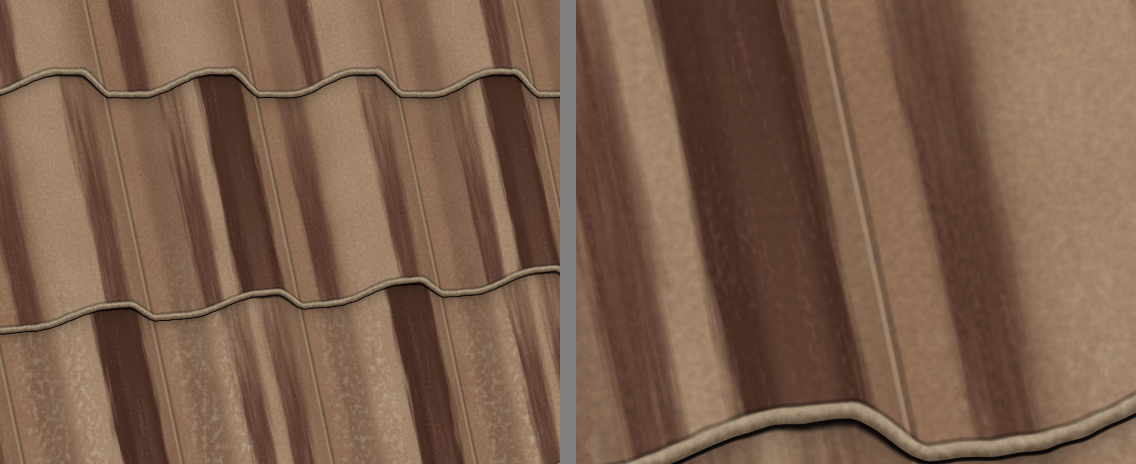
Left, the full canvas; right, a detail of the centre.
Give the GLSL for this texture, as a Shadertoy shader.

```glsl
// Weathered clay roof: three overlapping rows of wavy tiles seen at a slant.
// A skewed tile grid gives column and row; a wave profile bends each row's lip,
// and stretched gradient noise paints the burnt streaks, grain and pale wear.

vec2 gradient(vec2 cell) {
    vec3 q = fract(cell.xyx * vec3(0.1031, 0.1030, 0.0973));
    q += dot(q, q.yzx + 33.33);
    return 2.0 * fract((q.xx + q.yz) * q.zy) - 1.0;
}

float noise(vec2 p) {
    vec2 i = floor(p), f = fract(p);
    vec2 s = f * f * f * (f * (f * 6.0 - 15.0) + 10.0);
    vec2 r = vec2(1.0, 0.0);
    return mix(mix(dot(gradient(i), f), dot(gradient(i + r), f - r), s.x),
               mix(dot(gradient(i + r.yx), f - r.yx), dot(gradient(i + 1.0), f - 1.0), s.x), s.y);
}

float fbm(vec2 p) {
    float sum = 0.0, gain = 1.0;
    for (int i = 0; i < 3; i++) {
        sum += gain * noise(p);
        p = p * 2.03 + 17.0;
        gain *= 0.55;
    }
    return sum;
}

// Soft band of half width w around zero
float band(float x, float w) {
    return 1.0 - smoothstep(0.45 * w, w, abs(x));
}

void mainImage(out vec4 fragColor, in vec2 fragCoord) {
    float px = 1.0 / iResolution.y;
    vec2 p = fragCoord * px;
    float down = 1.0 - p.y;

    // Columns lean right going down and narrow toward the right
    float t = p.x - 0.21 * down - 0.181;
    float k = 3.0 * t + 0.25 * t * t;
    float column = floor(k), u = fract(k);

    // Wave profile: flat trough, slow rise, steep drop at the joint
    float h = fract(k - 0.04);
    float wave = smoothstep(0.2, 0.7, h) * (1.0 - smoothstep(0.83, 1.0, h));
    float span = 0.509 - 0.082 * p.x;
    float lift = wave * (0.054 - 0.03 * down) + 0.002 * noise(p * 45.0);
    float w = (down + lift - 0.209) / span;
    float row = floor(w), v = fract(w);
    float steep = length(vec2(dFdx(w), dFdy(w))) * span / px;
    float edge = (w - round(w)) * span / max(1.0, steep);

    // Noise layers
    vec2 id = vec2(column, row) * 7.3;
    float grain = fbm(p * 150.0);
    float blotch = fbm(p * 9.0 + id);
    float streak = fbm(vec2(k * 32.0, w * 3.5) + id);
    float speck = noise(vec2(k * 75.0, p.y * 160.0));

    // Clay, shaded by the curve of the tile
    float crest = smoothstep(0.2, 0.55, u) * (1.0 - smoothstep(0.68, 1.0, u));
    float shade = 0.24 + 0.66 * crest + 0.25 * blotch + 0.1 * streak + 0.13 * grain;
    vec3 clay = mix(vec3(0.53, 0.395, 0.305), vec3(0.635, 0.525, 0.425), shade);
    clay *= 1.0 - 0.13 * band(u - 0.25, 0.14) - 0.08 * smoothstep(0.82, 0.98, u);

    // Pale wear, strongest low on the roof
    float wear = band(u - 0.47, 0.11) + 0.6 * band(u - 0.2, 0.18);
    wear *= smoothstep(0.35, 0.9, down) * smoothstep(-0.15, 0.5, fbm(p * vec2(85.0, 65.0)));
    clay = mix(clay, vec3(0.75, 0.69, 0.62), 0.5 * wear);

    // Burnt streaks: wide dark crests on alternate tiles, thin ones elsewhere
    float even = 1.0 - mod(column + row, 2.0);
    float top = 1.0 - step(0.0, row);
    float late = step(1.5, column);
    float wide = even * (1.0 - top);
    float wobble = 0.03 * streak;
    float flank = mix(0.23, 0.43, even) + 0.33 * step(0.5, row);
    float thinWidth = mix(0.13, 0.095, v);
    float thin = max(band(u - flank + wobble, thinWidth) * (1.0 - top * late),
                     band(u - 0.82 + wobble, thinWidth) * (1.0 - even) * mix(1.0, late, top));
    thin *= clamp(mix(0.45, 0.95, smoothstep(0.0, 0.65, v)) + 0.5 * streak + 0.25 * speck, 0.0, 1.0);
    float burn = wide * (1.0 - smoothstep(0.125, 0.175, abs(u - 0.775 + wobble)));
    burn *= clamp(0.95 + 0.3 * streak + 0.2 * speck, 0.0, 1.0);
    vec3 soot = mix(vec3(0.22, 0.125, 0.09), vec3(0.42, 0.29, 0.24),
                    clamp(0.2 + 0.5 * band(u - 0.8, 0.1) * v + 0.45 * streak + 0.4 * speck, 0.0, 1.0));
    vec3 col = mix(clay, vec3(0.33, 0.215, 0.17) * (1.0 + 0.3 * speck), 0.9 * thin);
    col = mix(col, soot, burn);
    col *= 1.0 + 0.07 * grain;

    // Side joint: thin pale ridge with a dark groove
    float joint = (u - step(0.5, u)) * 0.32;
    col *= 1.0 - 0.22 * (1.0 - smoothstep(0.001, 0.004 + px, abs(joint - 0.004)));
    col = mix(col, vec3(0.67, 0.58, 0.48), 0.55 * (1.0 - smoothstep(0.0008, 0.0022 + px, abs(joint))));

    // Shadow below the lip, deepest under the crest
    float below = max(edge, 0.0);
    float under = smoothstep(-px, px, edge);
    col *= 1.0 - under * (0.3 * exp(-below / 0.012)
         + 0.65 * (1.0 - smoothstep(0.002, 0.004 + 0.005 * wave * smoothstep(0.5, 0.85, h), below)));

    // Rough front lip of the upper tile
    float lip = smoothstep(-0.012 - px, -0.011 + px, edge) * (1.0 - under);
    vec3 lipColor = mix(vec3(0.39, 0.32, 0.25), vec3(0.66, 0.59, 0.49),
                        smoothstep(0.0, -0.009, edge) + 0.35 * grain);
    col = mix(col, lipColor, lip);
    col *= 1.0 - 0.25 * (1.0 - smoothstep(0.0005, 0.002 + px, abs(edge + 0.0125)));

    fragColor = vec4(clamp(col, 0.0, 1.0), 1.0);
}
```
